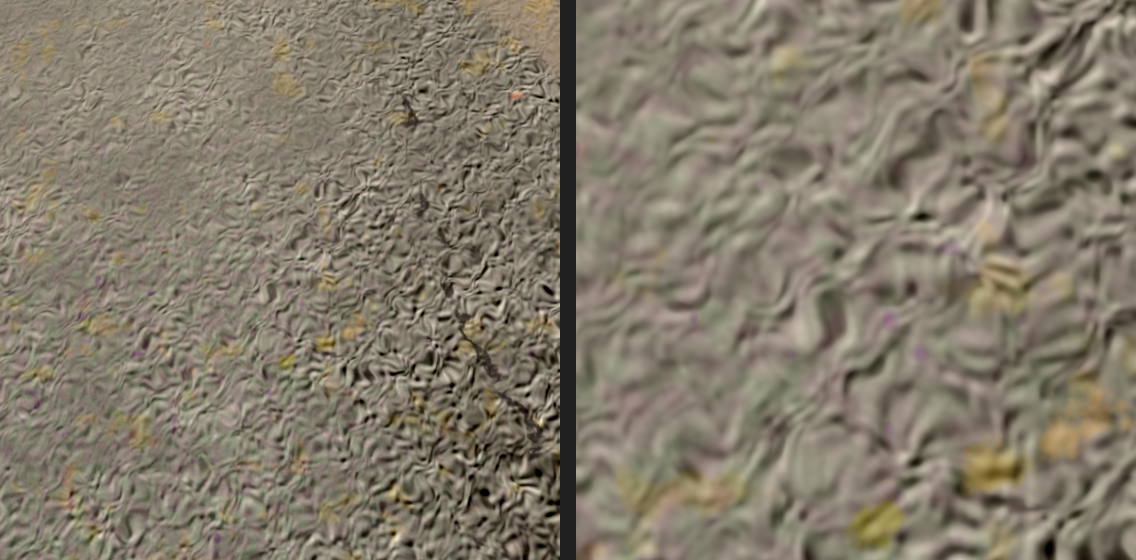
Left: the whole. Right: its middle third, enlarged.
This texture is drawn by a three.js fragment shader. Its source:

```glsl
// Weathered asphalt seen at a slant: irregular grit from warped value noise on a
// perspective ground plane, rougher toward the lower right, with a crumbling crack,
// a smooth sandy corner, fine green and purple speckle and a few fallen leaves.
varying vec2 vUv;

float hash(vec2 p) {
  return fract(sin(dot(p, vec2(127.1, 311.7))) * 43758.5453);
}

float noise(vec2 p) {
  vec2 i = floor(p), f = fract(p);
  f = f * f * (3.0 - 2.0 * f);
  return mix(mix(hash(i), hash(i + vec2(1.0, 0.0)), f.x),
             mix(hash(i + vec2(0.0, 1.0)), hash(i + 1.0), f.x), f.y);
}

mat2 rotate(float a) {
  return mat2(cos(a), sin(a), -sin(a), cos(a));
}

float fbm(vec2 p) {
  float sum = 0.0, weight = 0.5;
  for (int i = 0; i < 4; i++) {
    sum += weight * noise(p);
    p = rotate(0.6) * p * 2.03 + 17.0;
    weight *= 0.5;
  }
  return sum / 0.9375;
}

// Height of the grit, in grain units
float gritHeight(vec2 q) {
  return 0.58 * noise(q) + 0.42 * noise(rotate(0.9) * q * 1.75 + 31.0);
}

// Soft blob with a ragged outline
float leafMask(vec2 p, vec2 centre, float radius) {
  vec2 d = rotate(-0.35) * (p - centre) * vec2(0.75, 1.25);
  float ragged = (fbm(p * 60.0) - 0.5) * radius * 2.2;
  return 1.0 - smoothstep(radius * 0.3, radius * 1.2, length(d) + ragged);
}

void main() {
  vec2 p = vUv;

  // Ground plane, turned so that grains lean up to the right
  float nearness = 1.0 / (3.2 - p.y);
  vec2 ground = vec2((p.x - 0.5) * 235.0, 590.0) * nearness;
  vec2 warp = vec2(noise(ground * 0.45 + 7.0), noise(ground * 0.45 + 63.0)) - 0.5;
  vec2 q = rotate(-0.85) * (ground + warp * 1.5) * vec2(1.0, 0.95);
  q *= vec2(0.84, 1.12);

  // Broad regions
  float patches = fbm(p * vec2(5.0, 8.0) + 3.0);
  float clumps = fbm(rotate(-0.5) * p * vec2(17.0, 25.0) + 40.0);
  float rightSide = smoothstep(0.38, 0.85, p.x + (patches - 0.5) * 0.35);
  float edge = p.x - 0.83 + (p.y - 1.0) * 1.3 + (patches - 0.5) * 0.08;
  float sand = smoothstep(-0.05, 0.05, edge);
  float rough = 0.1 + 0.5 * (1.0 - p.y) + 0.45 * rightSide;
  rough += (patches - 0.5) * 0.5 + (clumps - 0.5) * 0.9;
  rough = clamp(rough, 0.05, 1.1) * (1.0 - 0.88 * sand);

  // Base tone
  vec3 color = mix(vec3(0.535, 0.51, 0.455), vec3(0.565, 0.53, 0.47), smoothstep(0.1, 0.95, p.y));
  color = mix(color, vec3(0.485, 0.455, 0.40), rightSide * 0.7);
  color += (patches - 0.5) * vec3(0.11, 0.105, 0.10);
  color += (clumps - 0.5) * vec3(0.11, 0.105, 0.10);
  color = mix(color, vec3(0.61, 0.54, 0.455), sand);

  // Crumbling crack running down to the right, with a dark stain low down
  float crackX = 0.71 + 0.36 * (0.83 - p.y) + (fbm(vec2(p.y * 9.0, 4.0)) - 0.5) * 0.13;
  float fromCrack = abs(p.x - crackX + (fbm(p * 55.0) - 0.5) * 0.04);
  float crackReach = 1.0 - smoothstep(0.81, 0.85, p.y);
  float broken = smoothstep(0.38, 0.6, noise(p * vec2(30.0, 42.0)) + 0.12 * (1.0 - p.y));
  float crack = (1.0 - smoothstep(0.001, 0.012, fromCrack)) * crackReach * broken;
  float stain = exp(-fromCrack * 9.0) * smoothstep(0.68, 0.15, p.y);
  stain *= smoothstep(0.35, 0.65, fbm(p * 13.0 + 9.0));
  color -= stain * vec3(0.15, 0.16, 0.165);

  // Grit lit from the upper left, with shadowed pits
  float height = gritHeight(q);
  float relief = height - gritHeight(q + vec2(0.12, 0.5));
  relief *= relief > 0.0 ? 0.85 : 1.1;
  float pits = smoothstep(0.42, 0.15, height);
  color += relief * mix(0.14, 0.74, rough) * vec3(1.0, 0.98, 0.94);
  color += (height - 0.5) * rough * 0.16;
  color -= pits * rough * vec3(0.17, 0.17, 0.165);
  color += (noise(rotate(0.5) * p * 230.0) - 0.5) * 0.045;

  // Fine green and purple speckle, strongest at the lower left
  float speckle = (1.0 - 0.6 * rightSide) * mix(0.3, 1.0, smoothstep(0.95, 0.35, p.y));
  float tint = noise(rotate(0.4) * ground * 0.95 + 50.0) - 0.5;
  color += tint * speckle * vec3(-0.055, 0.05, -0.03);
  float violet = smoothstep(0.86, 0.97, noise(ground * 0.6 + 90.0)) * speckle;
  color += violet * vec3(-0.05, -0.13, -0.01);

  // Faint ochre litter
  float fleck = smoothstep(0.62, 0.78, fbm(p * 24.0 + 12.0));
  color += fleck * vec3(0.06, 0.03, -0.05);

  color = mix(color, vec3(0.12, 0.09, 0.07), crack * 0.75);

  // Row of yellow leaves, then one pale leaf near the sand
  for (int i = 0; i < 3; i++) {
    float k = float(i);
    float leaf = leafMask(p, vec2(0.52, 0.357) + k * vec2(0.058, 0.028), 0.018);
    vec3 yellow = mix(vec3(0.60, 0.56, 0.23), vec3(0.70, 0.56, 0.34), k * 0.5);
    color = mix(color, yellow + relief * 0.35, leaf * 0.75);
  }
  float paleLeaf = leafMask(p, vec2(0.931, 0.832), 0.012);
  vec3 paleColor = mix(vec3(0.72, 0.40, 0.26), vec3(0.92, 0.80, 0.70), smoothstep(0.825, 0.838, p.y));
  color = mix(color, paleColor, paleLeaf);

  gl_FragColor = vec4(clamp(color, 0.0, 1.0), 1.0);
}
```
